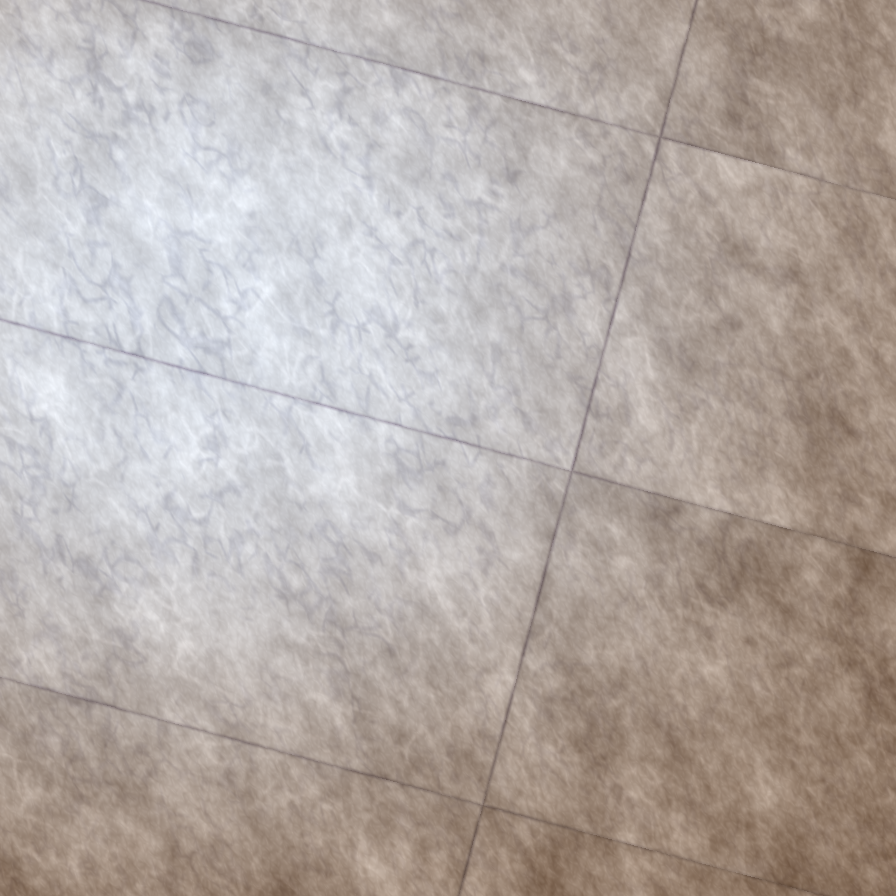
Reproduce this texture procedurally as a WebGL 2 fragment shader.

```glsl
#version 300 es
precision highp float;

uniform vec2 u_resolution;
out vec4 fragColor;

// Tile layout
const vec2 JOINT = vec2(0.638, 0.474);
const vec2 TILE_SIZE = vec2(0.771, 0.3857);
const vec2 ACROSS = vec2(0.9665, -0.2567);
const vec2 SEAM_HALF_WIDTH = vec2(0.0016, 0.0014);
const vec2 SEAM_STRENGTH = vec2(0.85, 0.66);
const float SEAM_SOFTNESS = 0.0014;
const vec3 SEAM_TINT = vec3(0.68, 0.65, 0.67);

// Stone and light
const vec3 STONE = vec3(0.565, 0.472, 0.397);
const vec3 SHEEN = vec3(0.89, 0.925, 0.97);
const vec3 MOTTLE = vec3(0.40, 0.43, 0.45);
const vec3 WISP = vec3(0.045, 0.045, 0.045);
const vec3 FLECK = vec3(0.085, 0.085, 0.065);
const vec2 SHEEN_CENTER = vec2(0.22, 0.66);
const vec2 SHEEN_SPREAD = vec2(0.30, 0.27);
const float SHEEN_GAIN = 2.0;
const float TONE_VARIATION = 0.02;

// Stone grain
const float CLOUD_SCALE = 5.5;
const float WISP_SCALE = 36.0;
const float FLECK_SCALE = 40.0;
const mat2 GRAIN_AXES = mat2(1.0, 0.55, 0.95, -0.6);
const mat2 OCTAVE = mat2(1.6, 1.2, -1.2, 1.6);

vec2 hash2(vec2 c) {
    vec3 q = fract(c.xyx * vec3(0.1031, 0.1030, 0.0973));
    q += dot(q, q.yzx + 33.33);
    return fract((q.xx + q.yz) * q.zy);
}

vec2 warp(vec2 p, float amount) {
    return p + amount * sin(1.9 * p.yx + vec2(0.0, 1.7) + 1.2 * sin(2.3 * p));
}

// x: softened distance to the nearest point, y: gap to the second nearest
vec2 cellular(vec2 p) {
    vec2 cell = floor(p);
    float nearest = 8.0, second = 8.0, soft = 0.0;
    for (int j = -1; j <= 1; j++) {
        for (int i = -1; i <= 1; i++) {
            vec2 c = cell + vec2(i, j);
            float d = length(c + hash2(c) - p);
            second = min(second, max(nearest, d));
            nearest = min(nearest, d);
            soft += exp(-8.0 * d);
        }
    }
    return vec2(-log(soft) / 8.0, second - nearest);
}

// Grainy patches; alternating sign hides the cell shapes
float clouds(vec2 p) {
    float sum = 0.0, weight = 0.34;
    for (int i = 0; i < 6; i++) {
        float patches = cellular(warp(p, 0.26)).x - 0.34;
        sum += weight * (i % 2 == 0 ? patches : -patches);
        p = OCTAVE * p + 7.3;
        weight *= 0.86;
    }
    return sum;
}

// Short curled marks: cell borders cut up by smaller patches
float strands(vec2 p, float width) {
    float border = cellular(warp(p, 0.3)).y;
    float cuts = cellular(warp(p * 0.83 + 19.0, 0.3)).x;
    float groups = cellular(p * 0.21 + 5.0).x;
    return smoothstep(width, 0.0, border) * smoothstep(0.27, 0.5, cuts) * smoothstep(0.1, 0.45, groups);
}

void main() {
    vec2 uv = gl_FragCoord.xy / u_resolution;
    float pixel = 1.0 / min(u_resolution.x, u_resolution.y);

    // Rotated tile frame
    vec2 local = uv - JOINT;
    vec2 floorPos = vec2(dot(local, ACROSS), dot(local, vec2(-ACROSS.y, ACROSS.x)));
    vec2 tileId = floor(floorPos / TILE_SIZE);
    vec2 seamDist = abs(floorPos - TILE_SIZE * round(floorPos / TILE_SIZE));
    vec2 tileSeed = hash2(tileId + 40.0);

    // Broad reflection fading to warm stone
    vec2 fromSheen = (uv - SHEEN_CENTER) / SHEEN_SPREAD;
    float glow = exp(-0.5 * dot(fromSheen, fromSheen));
    float light = 1.0 - exp(-SHEEN_GAIN * (glow + 0.07 * uv.y));
    vec3 color = mix(STONE, SHEEN, light);
    color += TONE_VARIATION * (tileSeed.x - 0.5);

    // Marbled clouds, pale wisps and grey flecks, shifted per tile
    vec2 grain = GRAIN_AXES * floorPos + tileSeed * 9.0 + 20.0;
    color += MOTTLE * clouds(grain * CLOUD_SCALE) * mix(1.0, 0.6, light);
    color += WISP * strands(grain * WISP_SCALE, 0.45);
    color -= FLECK * strands(grain.yx * FLECK_SCALE, 0.45) * mix(0.3, 1.0, light);

    // Thin, soft, unevenly worn seams
    vec2 soft = vec2(pixel * 0.7 + SEAM_SOFTNESS);
    vec2 seam = 1.0 - smoothstep(SEAM_HALF_WIDTH - soft, SEAM_HALF_WIDTH + soft, seamDist);
    vec2 wear = 0.8 + 0.2 * sin(floorPos.yx * 23.0 + 2.0 * sin(floorPos.yx * 61.0));
    wear.y *= mix(1.0, 0.65, smoothstep(0.0, 0.25, floorPos.x));
    vec2 shade = seam * wear * SEAM_STRENGTH;
    vec2 halo = 0.05 * exp(-seamDist / 0.006);
    color *= 1.0 - max(halo.x, halo.y);
    color *= mix(vec3(1.0), SEAM_TINT + vec3(0.04, 0.0, 0.08) * light, max(shade.x, shade.y));

    fragColor = vec4(clamp(color, 0.0, 1.0), 1.0);
}
```
